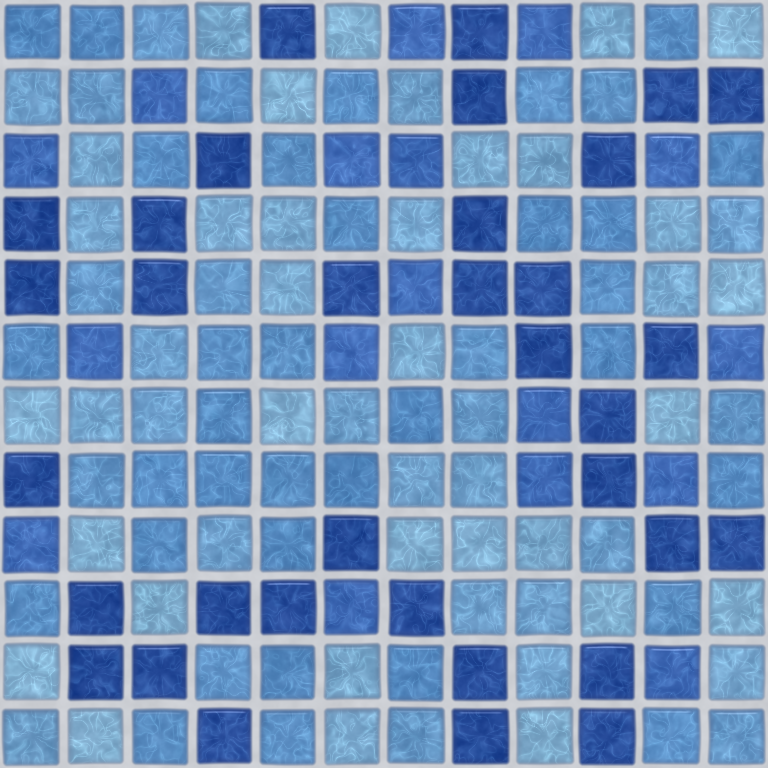
Give the GLSL for this texture, as a WebGL 2 fragment shader.

```glsl
#version 300 es
precision highp float;

uniform vec2 u_resolution;
out vec4 fragColor;

#define TILES 12.0         // repeats across and down
#define HALF_SIZE 0.435    // half a tile, in cells
#define CORNER 0.045       // corner radius
#define EDGE_SOFT 0.032    // softness of the tile outline
#define JITTER 0.03        // placement error of each tile
#define WOBBLE 0.022       // waviness of the outlines
#define RIM_WIDTH 0.10     // width of the shaded rim
#define DARK_SHARE 0.16    // share of the darkest tiles
#define DEEP_SHARE 0.33    // share of dark and deep tiles together
#define VEIN_GAIN 0.17     // brightness of the glaze veins

const vec3 GROUT = vec3(0.80, 0.81, 0.83);
const vec3 GROUT_SHADE = vec3(0.60, 0.63, 0.70);
const vec3 DARK_BLUE = vec3(0.13, 0.27, 0.58);
const vec3 DEEP_BLUE = vec3(0.22, 0.38, 0.68);
const vec3 MID_BLUE = vec3(0.31, 0.51, 0.73);
const vec3 LIGHT_BLUE = vec3(0.47, 0.64, 0.77);
const vec3 VEIN_TINT = vec3(0.75, 1.0, 0.95);
const vec3 RIM_TINT = vec3(0.08, 0.06, 0.08);

float hash(vec2 p) {
    vec3 q = fract(vec3(p.xyx) * 0.1031);
    q += dot(q, q.yzx + 33.33);
    return fract((q.x + q.y) * q.z);
}

vec2 hash2(vec2 p) {
    return vec2(hash(p + 17.3), hash(p + 61.7));
}

float noise(vec2 p) {
    vec2 i = floor(p), f = fract(p);
    f = f * f * (3.0 - 2.0 * f);
    float low = mix(hash(i), hash(i + vec2(1, 0)), f.x);
    float high = mix(hash(i + vec2(0, 1)), hash(i + vec2(1, 1)), f.x);
    return mix(low, high, f.y);
}

float fbm(vec2 p) {
    float sum = 0.0, gain = 0.5;
    for (int k = 0; k < 4; k++) {
        sum += gain * noise(p);
        p = p * 2.03 + 7.1;
        gain *= 0.5;
    }
    return sum;
}

// Thin bright lines where the noise crosses its middle value
float ridge(vec2 p) {
    float r = 1.0 - abs(2.0 * noise(p) - 1.0);
    return r * r * r * r;
}

float roundedBox(vec2 p, vec2 halfSize, float radius) {
    vec2 q = abs(p) - halfSize + radius;
    return length(max(q, 0.0)) + min(max(q.x, q.y), 0.0) - radius;
}

// Crackle that spreads from the middle of the tile like a star
float glazeVeins(vec2 p, vec2 seed) {
    float r = length(p);
    vec2 warp = vec2(noise(p * 7.0 + seed), noise(p * 7.0 - seed + 90.0)) - 0.5;
    vec2 spoke = p / max(r, 0.001) * 2.2 + p * 3.0 + warp * 1.3;
    float star = ridge(spoke + seed) * smoothstep(0.03, 0.16, r);
    float crackle = ridge(p * 7.5 + warp * 2.0 + seed.yx);
    return 0.65 * star + 0.55 * crackle;
}

vec3 tileBase(vec2 id) {
    float tone = hash(id + 5.5);
    float shade = smoothstep(DEEP_SHARE, 1.0, tone);
    vec3 base = mix(MID_BLUE, LIGHT_BLUE, shade);
    base = tone < DEEP_SHARE ? DEEP_BLUE : base;
    base = tone < DARK_SHARE ? DARK_BLUE : base;
    return base + 0.04 * (hash(id + 28.1) - 0.5);
}

void main() {
    vec2 uv = gl_FragCoord.xy / u_resolution;
    vec2 grid = uv * TILES;
    vec2 id = floor(grid);
    vec2 seed = hash2(id) * 50.0;

    // Slightly misplaced, uneven tile
    vec2 p = fract(grid) - 0.5 - JITTER * (hash2(id + 9.0) - 0.5);
    p += WOBBLE * (vec2(noise(grid * 2.0), noise(grid * 2.0 + 40.0)) - 0.5);
    vec2 halfSize = HALF_SIZE - 0.02 * hash2(id + 83.0);
    float d = roundedBox(p, halfSize, CORNER);

    // Grout with faint mottling and a shadow beside the tiles
    vec3 grout = GROUT + 0.07 * (fbm(grid * 5.0) - 0.47);
    grout = mix(GROUT_SHADE, grout, smoothstep(-0.01, 0.045, d));

    // Cloudy glaze and veins
    vec3 base = tileBase(id);
    float depth = smoothstep(0.25, 0.50, base.r);
    vec3 glaze = base + 0.16 * (fbm(p * 5.0 + seed) - 0.47);
    glaze += VEIN_GAIN * mix(0.7, 1.0, depth) * glazeVeins(p, seed) * VEIN_TINT;

    // Rim: dull and violet, heaviest along the top
    float rim = smoothstep(-RIM_WIDTH, 0.0, d);
    rim *= 0.65 + 0.35 * smoothstep(-0.1, 0.4, p.y);
    glaze = mix(glaze, base * 0.76 + RIM_TINT, rim * 0.85);

    // Reflected streak under the upper edge, clearest on dark tiles
    float streak = smoothstep(0.025, 0.0, abs(p.y - halfSize.y + 0.055));
    streak *= smoothstep(0.36, 0.28, abs(p.x + 0.04 * (hash(id + 3.0) - 0.5)));
    glaze += 0.24 * streak * hash(id + 47.0) * mix(1.0, 0.3, depth);

    float cover = smoothstep(EDGE_SOFT, -EDGE_SOFT, d);
    fragColor = vec4(mix(grout, glaze, cover), 1.0);
}
```
